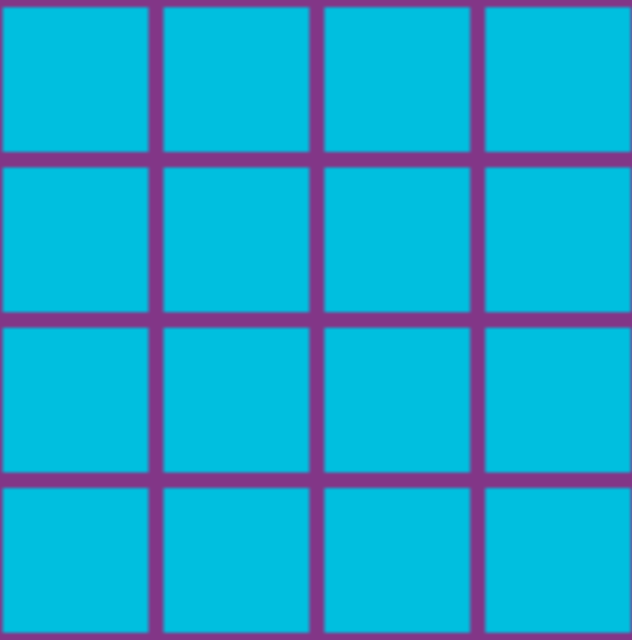
This pattern is drawn by a Shadertoy shader. Its source:

```glsl
// Distance from each axis to the nearest grid line centre
vec2 gridDistance(vec2 p, vec2 period) {
    return abs(p - period * round(p / period));
}

void mainImage(out vec4 fragColor, in vec2 fragCoord) {
    // Centred coordinates, one unit per canvas height
    vec2 p = (fragCoord - 0.5 * iResolution.xy) / iResolution.y;
    p.x -= 0.0013;

    vec2 lineDistance = gridDistance(p, vec2(0.2513, 0.2504));

    // Soft line edges, never sharper than one pixel
    vec2 halfWidth = vec2(0.0119, 0.0122);
    vec2 softness = max(vec2(0.0056, 0.0046), 0.75 / iResolution.y);
    vec2 inside = smoothstep(halfWidth - softness, halfWidth + softness, lineDistance);

    // Cyan squares between purple lines
    vec3 purple = vec3(0.51, 0.21, 0.53);
    vec3 cyan = vec3(0.0, 0.75, 0.875);
    fragColor = vec4(mix(purple, cyan, inside.x * inside.y), 1.0);
}
```
